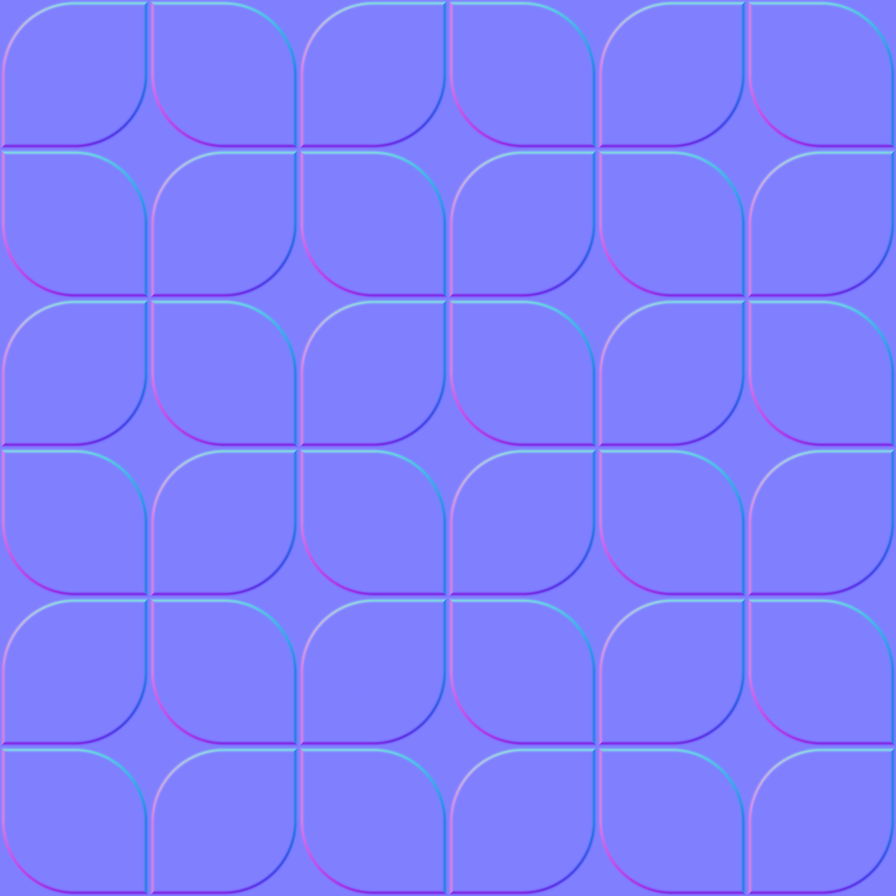
Write a Shadertoy shader that draws this texture map.

```glsl
const float CELLS = 6.0;             // leaf cells across and down (3 repeats of 2)
const float HALF_SIZE = 0.478;       // cell centre to groove, in cells
const float GROOVE_WIDTH = 0.0108;   // Gaussian radius of the groove, in cells
const float GROOVE_TILT = 0.67;      // sideways lean of the normal in the groove
const float SCRATCH_SHARE = 0.2;     // part of the cells with a faint scratch
const float SCRATCH_LENGTH = 0.05;
const float SCRATCH_WIDTH = 0.006;
const float SCRATCH_TILT = 0.025;

vec3 hash3(vec2 cell) {
    vec3 h = fract(vec3(cell.xyx) * vec3(0.1031, 0.1030, 0.0973) + 0.37);
    h += dot(h, h.yxz + 33.33);
    return fract((h.xxy + h.yzz) * h.zyx);
}

// Gaussian falloff that never gets thinner than a pixel
float softLine(float dist, float width, float pixel) {
    float w = max(width, 0.8 * pixel);
    return exp(-dist * dist / (w * w));
}

// Leaf outline: xy = outward direction, z = signed distance
vec3 leaf(vec2 p, float diagonal, float pixel) {
    float radius = length(p);
    if (p.x * p.y * diagonal > 0.0)
        return vec3(p / max(radius, 1e-4), radius - HALF_SIZE);
    vec2 a = abs(p);
    float vertical = smoothstep(-pixel, pixel, a.y - a.x);
    vec2 outward = sign(p) * vec2(1.0 - vertical, vertical);
    return vec3(outward, max(a.x, a.y) - HALF_SIZE);
}

// Short, faint scratch kept inside its cell
vec2 scratchTilt(vec2 p, vec2 cell, float pixel) {
    vec3 h = hash3(cell);
    float present = step(1.0 - SCRATCH_SHARE, h.z);
    float angle = mix(0.6, 1.0, h.x);
    vec2 along = vec2(cos(angle), sin(angle));
    vec2 across = vec2(-along.y, along.x);
    vec2 d = p - 0.5 * (h.xy - 0.5);
    float t = clamp(dot(d, along), -SCRATCH_LENGTH, SCRATCH_LENGTH);
    float line = softLine(length(d - t * along), SCRATCH_WIDTH, pixel);
    return across * present * SCRATCH_TILT * line;
}

void mainImage(out vec4 fragColor, in vec2 fragCoord) {
    // Square cells with alternating leaf diagonals
    vec2 grid = fragCoord / iResolution.xy * CELLS;
    float pixel = CELLS / min(iResolution.x, iResolution.y);
    vec2 cell = mod(floor(grid), CELLS);
    vec2 p = fract(grid) - 0.5;
    float diagonal = 1.0 - 2.0 * mod(cell.x + cell.y, 2.0);

    // Groove slope and wear
    vec3 edge = leaf(p, diagonal, pixel);
    float groove = softLine(edge.z, GROOVE_WIDTH, pixel);
    vec2 tilt = vec2(-edge.x, edge.y) * GROOVE_TILT * groove;
    tilt += scratchTilt(p, cell, pixel);

    // Pack the unit normal as a colour
    vec3 normal = vec3(tilt, sqrt(max(0.0, 1.0 - dot(tilt, tilt))));
    fragColor = vec4(0.5 + 0.5 * normal, 1.0);
}
```
